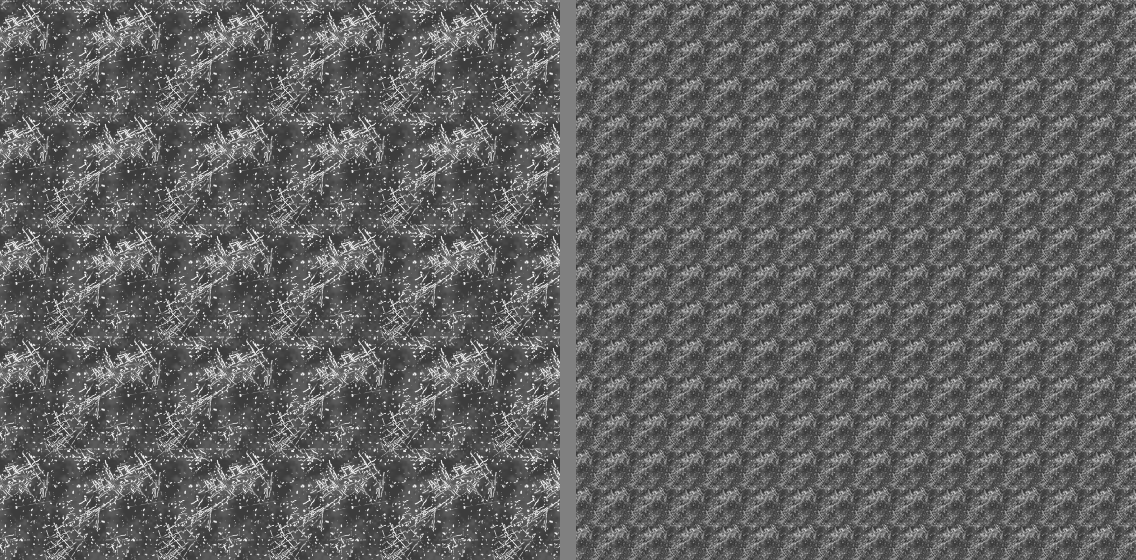
Left: one tile. Right: repeated 3 by 3.
Give the GLSL for this texture, as a WebGL 2 fragment shader.

```glsl
#version 300 es
precision highp float;
// Scratched dark slate: a five by five repeat of one worn tile.
// Clusters of fine hashed strokes, broken specks and dotted threads lie
// over a mottled grey ground; all noise and offsets wrap at the tile edge.
uniform vec2 u_resolution;
out vec4 outColor;

const float REPEATS = 5.0;
const vec3 SLATE = vec3(0.235);
const vec3 DUST = vec3(0.40);
const vec3 CHALK = vec3(0.97);

// Each cluster: centre, spread; then two stroke angles, count, half length.
const int CLUSTERS = 7;
const vec4 PLACE[CLUSTERS] = vec4[](
  vec4(0.93, 0.68, 0.17, 0.16), vec4(0.21, 0.74, 0.20, 0.17),
  vec4(0.53, 0.17, 0.18, 0.23), vec4(0.74, 0.39, 0.20, 0.16),
  vec4(0.77, 0.93, 0.13, 0.07), vec4(0.04, 0.10, 0.11, 0.20),
  vec4(0.38, 0.63, 0.05, 0.16));
const vec4 STROKES[CLUSTERS] = vec4[](
  vec4(-0.95, 0.60, 26.0, 0.080), vec4(0.65, -0.85, 32.0, 0.090),
  vec4(0.75, -0.95, 26.0, 0.075), vec4(0.60, 1.20, 24.0, 0.065),
  vec4(0.10, -0.70, 14.0, 0.050), vec4(-1.30, 0.60, 9.0, 0.060),
  vec4(1.50, 1.20, 8.0, 0.050));

float hash(vec2 p) {
  return fract(sin(dot(p, vec2(127.1, 311.7))) * 43758.5);
}

vec2 wrap(vec2 d) { return fract(d + 0.5) - 0.5; }

mat2 turn(float a) { return mat2(cos(a), -sin(a), sin(a), cos(a)); }

// Value noise that repeats after one tile
float noise(vec2 p, float period, float seed) {
  p *= period;
  vec2 i = floor(p), f = fract(p);
  f = f * f * (3.0 - 2.0 * f);
  vec2 a = mod(i, period) + seed, b = mod(i + 1.0, period) + seed;
  return mix(mix(hash(a), hash(vec2(b.x, a.y)), f.x),
             mix(hash(vec2(a.x, b.y)), hash(b), f.x), f.y);
}

// Antialiased stroke centred on zero, dimmed when thinner than a pixel
float stroke(vec2 d, float angle, float halfLength, float radius, float px) {
  vec2 q = turn(angle) * d;
  q.x -= clamp(q.x, -halfLength, halfLength);
  float cover = 1.0 - smoothstep(radius - 0.7 * px, radius + 0.7 * px, length(q));
  return cover * min(1.0, 0.3 + 1.5 * radius / px);
}

// Random strokes in two leading directions around one centre
float cluster(vec2 p, vec4 place, vec4 style, float seed, float px) {
  vec2 d = wrap(p - place.xy);
  if (any(greaterThan(abs(d), place.zw + 0.18))) return 0.0;
  float ink = 0.0;
  for (int i = 0; i < int(style.z); i++) {
    vec2 key = vec2(float(i) + 0.5, seed);
    float a = hash(key), b = hash(key + 17.0), c = hash(key + 31.0);
    float e = hash(key + 47.0), g = hash(key + 59.0);
    vec2 at = vec2(a + c - 1.0, b + e - 1.0) * place.zw;
    float angle = (g < 0.58 ? style.x : style.y) + (a - b) * 0.55;
    float size = style.w * mix(0.3, 1.6, c * c);
    ink = max(ink, stroke(d - at, angle, size, mix(0.0025, 0.0052, e), px));
  }
  return ink;
}

// One jittered, slightly elongated chip per cell of a wrapped grid
float specks(vec2 p, float cells, float density, float size, float seed, float px) {
  vec2 id = mod(floor(p * cells), cells) + seed;
  vec2 centre = 0.32 + 0.36 * vec2(hash(id + 7.0), hash(id + 13.0));
  vec2 d = (fract(p * cells) - centre) / cells;
  float radius = size * mix(0.5, 1.2, hash(id + 23.0));
  float shown = step(hash(id), density);
  return shown * stroke(d, hash(id + 37.0) * 3.14, radius * 0.8, radius, px);
}

// Dotted thread; x runs along it and y across it
float thread(vec2 d, float seed, float px) {
  float dash = step(0.48, hash(vec2(mod(floor(d.x * 70.0), 70.0), seed)));
  float radius = 0.003;
  return dash * (1.0 - smoothstep(radius - 0.5 * px, radius + px, abs(wrap(d).y)));
}

void main() {
  vec2 p = fract(gl_FragCoord.xy / u_resolution * REPEATS);
  float px = REPEATS / min(u_resolution.x, u_resolution.y);
  vec2 rough = vec2(noise(p, 44.0, 3.0), noise(p, 44.0, 9.0)) - 0.5;
  vec2 q = p + rough * 0.010;

  // Strokes and the worn halo around each cluster
  float ink = 0.0, wear = 0.0;
  for (int i = 0; i < CLUSTERS; i++) {
    vec2 d = wrap(p - PLACE[i].xy) / (PLACE[i].zw + 0.05);
    wear = max(wear, exp(-1.4 * dot(d, d)));
    ink = max(ink, cluster(q, PLACE[i], STROKES[i], float(i) * 5.3, px));
  }
  ink *= mix(0.3, 1.0, smoothstep(0.2, 0.45, noise(p, 38.0, 21.0)));

  // Long diagonal scratches
  float scratch = stroke(wrap(q - vec2(0.90, 0.44)), 0.57, 0.38, 0.0022, px);
  scratch = max(scratch, stroke(wrap(q - vec2(0.53, 0.03)), 0.72, 0.20, 0.0022, px));
  scratch = max(scratch, stroke(wrap(q - vec2(0.25, 0.49)), 0.17, 0.26, 0.0015, px));
  ink = max(ink, scratch * smoothstep(0.15, 0.5, noise(p, 30.0, 27.0)));

  // Dotted threads, then chips that gather where the surface is worn
  float fray = smoothstep(0.3, 0.7, noise(p, 9.0, 33.0));
  ink = max(ink, 0.85 * fray * thread(q.yx - vec2(0.0, 0.51), 1.0, px));
  ink = max(ink, 0.35 * fray * thread(q.yx - vec2(0.0, 0.135), 2.0, px));
  ink = max(ink, 0.50 * fray * thread(q - vec2(0.0, 0.99), 3.0, px));
  ink = max(ink, 0.40 * fray * thread(q - vec2(0.0, 0.18), 4.0, px));
  float gather = 0.35 + 0.65 * wear;
  ink = max(ink, specks(q, 19.0, 0.30 * gather, 0.0068, 11.0, px));
  ink = max(ink, specks(q, 31.0, 0.34 * gather, 0.0050, 41.0, px));
  ink = max(ink, 0.7 * specks(q, 47.0, 0.28 * gather, 0.0030, 71.0, px));

  // Mottled ground with small pale blotches
  float cloud = 0.5 * noise(p, 6.0, 51.0) + 0.3 * noise(p, 14.0, 57.0) + 0.2 * noise(p, 40.0, 63.0);
  float dust = smoothstep(0.36, 0.80, cloud + 0.25 * (wear - 0.4));
  dust += 0.3 * wear * smoothstep(0.6, 0.75, noise(p, 22.0, 69.0));
  vec3 color = mix(SLATE, DUST, clamp(dust, 0.0, 1.0) * 0.75);
  outColor = vec4(mix(color, CHALK, ink), 1.0);
}
```
